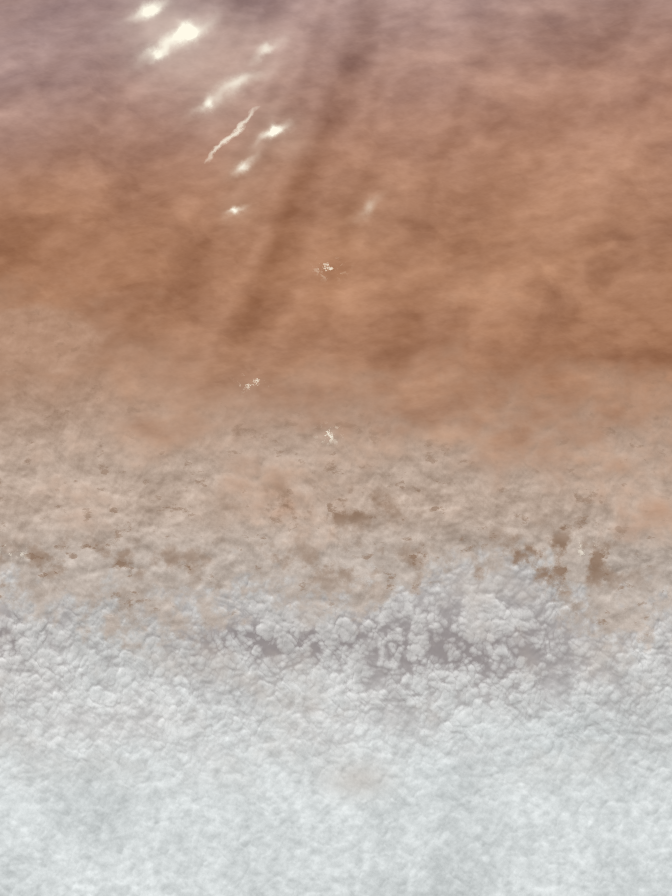
Give the GLSL for this texture, as a Shadertoy shader.

```glsl
const vec3 LILAC = vec3(0.64, 0.53, 0.51);
const vec3 ROSE = vec3(0.67, 0.50, 0.42);
const vec3 AMBER = vec3(0.65, 0.47, 0.36);
const vec3 SAND = vec3(0.70, 0.56, 0.47);
const vec3 SILT = vec3(0.74, 0.66, 0.60);
const vec3 RIM = vec3(0.73, 0.68, 0.64);
const vec3 MUD = vec3(0.53, 0.42, 0.34);
const vec3 SHADOW = vec3(0.56, 0.53, 0.53);
const vec3 SALT = vec3(0.77, 0.76, 0.75);
const vec3 FROST = vec3(0.82, 0.84, 0.84);
const vec3 SUN = vec3(1.0, 0.98, 0.91);
const vec2 TO_LIGHT = vec2(-0.25, 0.97);
const float SHORE = 0.333;
const float CRYSTALS = 88.0;

// Glints: centre, length, strength
const vec4 GLINTS[10] = vec4[10](
  vec4(0.208, 0.961, 0.036, 1.2), vec4(0.169, 0.99, 0.03, 0.9),
  vec4(0.309, 0.85, 0.024, 1.0), vec4(0.232, 0.884, 0.026, 0.6),
  vec4(0.267, 0.905, 0.04, 0.5), vec4(0.172, 0.94, 0.028, 0.6),
  vec4(0.267, 0.766, 0.014, 0.7), vec4(0.41, 0.766, 0.025, 0.3),
  vec4(0.276, 0.814, 0.022, 0.6), vec4(0.294, 0.948, 0.026, 0.5));
const vec2 SPARKLES[5] = vec2[5](vec2(0.368, 0.515), vec2(0.282, 0.573),
  vec2(0.657, 0.387), vec2(0.015, 0.385), vec2(0.368, 0.7));

float hash(vec2 p) {
  vec3 q = fract(vec3(p.xyx) * 0.1031);
  q += dot(q, q.yzx + 33.33);
  return fract((q.x + q.y) * q.z);
}

float noise(vec2 p) {
  vec2 i = floor(p), f = fract(p);
  f = f * f * (3.0 - 2.0 * f);
  return mix(mix(hash(i), hash(i + vec2(1, 0)), f.x),
    mix(hash(i + vec2(0, 1)), hash(i + vec2(1, 1)), f.x), f.y);
}

// Fractal noise centred on zero
float fbm(vec2 p) {
  float sum = 0.0, amp = 0.5;
  for (int i = 0; i < 6; i++) {
    sum += amp * (noise(p) - 0.5);
    p = mat2(1.6, 1.2, -1.2, 1.6) * p + 17.3;
    amp *= 0.55;
  }
  return sum;
}

vec2 warp(vec2 p) { return vec2(fbm(p), fbm(p + 40.0)); }

// Rounded crystals, the tallest of the nearby cells
float domes(vec2 p) {
  float top = 0.0;
  for (int i = 0; i < 9; i++) {
    vec2 c = floor(p) + vec2(i % 3, i / 3) - 1.0;
    vec2 d = c + vec2(hash(c), hash(c + 71.7)) - p;
    float size = 0.5 + 0.6 * hash(c + 29.1);
    top = max(top, size - dot(d, d) / size);
  }
  return top;
}

float blob(vec2 p, float x, float y, float w, float h) {
  vec2 d = (p - vec2(x, y)) / vec2(w, h);
  return exp(-dot(d, d));
}

// Broken lumps with a crumbly surface
float silt(vec2 p) {
  vec2 q = p + 0.035 * warp(p * 20.0);
  return fbm(p * vec2(11, 19)) + 0.22 * domes(q * vec2(17, 29)) + 0.3 * fbm(q * 60.0) - 0.14;
}

float crust(vec2 p) {
  vec2 q = CRYSTALS * (p + 0.014 * warp(p * 35.0));
  return 0.5 * domes(q) + 0.35 * domes(q * 1.9) + 1.2 * fbm(p * 26.0);
}

vec3 water(vec2 p) {
  vec3 col = mix(SAND, AMBER, smoothstep(0.46, 0.66, p.y + 0.16 * (p.x - 0.37)));
  col = mix(col, ROSE, smoothstep(0.7, 0.92, p.y));
  col = mix(col, LILAC, smoothstep(0.8, 1.03, p.y + 0.18 * (0.35 - p.x)));
  // Ripples steepen toward the right
  float angle = mix(0.55, 1.0, smoothstep(0.0, 0.55, p.x));
  vec2 u = vec2(cos(angle), sin(angle));
  vec2 r = vec2(dot(p, u), dot(p, vec2(-u.y, u.x))) + 0.05 * warp(p * 9.0);
  float ripple = noise(r * vec2(4, 19)) + 0.5 * noise(r * vec2(7, 40)) - 0.75;
  col += 0.105 * ripple * smoothstep(0.48, 0.7, p.y);
  // Mottled bed
  float bed = fbm(p * vec2(13, 30) + 1.2 * fbm(p * 12.0));
  return col + vec3(0.22, 0.2, 0.17) * bed + 0.09 * fbm(p * vec2(60, 110));
}

vec3 sediment(vec2 p, vec3 col) {
  float h = silt(p);
  float cover = smoothstep(0.64, 0.43, p.y + 0.28 * h + 0.1 * (p.x - 0.37));
  float mound = blob(p, 0.03, 0.62, 0.1, 0.045);
  cover = max(cover, 0.8 * smoothstep(0.25, 0.6, mound + 0.4 * h));
  vec3 bed = mix(RIM, SILT, smoothstep(0.36, 0.45, p.y));
  bed = mix(bed, SAND, smoothstep(0.46, 0.62, p.y));
  float lit = h - silt(p + TO_LIGHT * 0.004);
  float near = mix(1.0, 0.5, smoothstep(0.42, 0.6, p.y));
  bed += near * (0.5 * lit + 0.17 * fbm(p * 90.0)) + 0.1 * h;
  col = mix(col, bed, cover);
  // Brown hollows and flecks
  float hollow = blob(p, 0.36, 0.435, 0.09, 0.022) + blob(p, 0.62, 0.372, 0.07, 0.035)
    + 0.6 * blob(p, 0.08, 0.375, 0.13, 0.025) + 0.5 * blob(p, 0.4, 0.37, 0.22, 0.03);
  float pits = hollow * smoothstep(-0.06, 0.25, fbm(p * 45.0));
  float flecks = smoothstep(0.17, 0.34, fbm(p * vec2(62, 95)));
  return mix(col, MUD, clamp(pits + 0.5 * flecks * near * cover, 0.0, 0.75));
}

vec3 salt(vec2 p, vec3 col) {
  float edge = SHORE + 0.04 * blob(p, 0.55, 0.3, 0.06, 1.0)
    - 0.02 * blob(p, 0.17, 0.3, 0.06, 1.0) - 0.02 * smoothstep(0.6, 0.72, p.x);
  float cover = smoothstep(-0.022, 0.026, edge - p.y + 0.08 * fbm(p * 17.0) + 0.1 * fbm(p * 65.0));
  float rough = smoothstep(0.08, 0.28, p.y), h = crust(p);
  float lit = h - crust(p + TO_LIGHT * 0.003);
  vec3 body = mix(FROST, SALT, smoothstep(0.12, 0.33, p.y + 0.15 * fbm(p * 11.0)));
  body += lit * mix(0.09, 0.22, rough) + 0.14 * fbm(p * 10.0) + 0.17 * fbm(p * 120.0);
  // Cool gaps below the rim
  float shade = blob(p, 0.3, 0.285, 0.09, 0.022) + 0.8 * blob(p, 0.51, 0.275, 0.13, 0.05)
    + 0.7 * blob(p, 0.0, 0.29, 0.06, 0.03);
  float gaps = smoothstep(0.75, 0.1, h);
  body = mix(body, SHADOW, min(shade * (0.12 + 0.75 * gaps) + 0.25 * gaps * rough, 0.85));
  // Warm stains
  float stain = blob(p, 0.4, 0.13, 0.035, 0.02) + rough * smoothstep(0.05, 0.3, fbm(p * 15.0));
  return mix(col, mix(body, RIM, 0.4 * stain), cover);
}

float sunlight(vec2 p) {
  float light = 0.0;
  p += 0.025 * warp(p * 30.0);
  for (int i = 0; i < 10; i++) {
    vec4 g = GLINTS[i];
    vec2 d = mat2(0.83, -0.56, 0.56, 0.83) * (p - g.xy) / g.z;
    float r = dot(d, d);
    light += g.w * (0.7 * exp(-dot(d * d, vec2(1.5, 18))) + 0.6 * exp(-12.0 * r) + 0.16 * exp(-0.5 * r));
  }
  // Thin thread, fading at its ends
  vec2 a = p - vec2(0.228, 0.815), b = vec2(0.058, 0.064);
  float t = clamp(dot(a, b) / dot(b, b), 0.0, 1.0);
  return light + 1.4 * sqrt(t - t * t) * smoothstep(0.004, 0.0, length(a - b * t));
}

float sparkle(vec2 p) {
  float near = 0.0;
  for (int i = 0; i < 5; i++) near += blob(p, SPARKLES[i].x, SPARKLES[i].y, 0.014, 0.009);
  return near * smoothstep(0.08, 0.3, fbm(p * 170.0));
}

void mainImage(out vec4 fragColor, in vec2 fragCoord) {
  vec2 p = fragCoord / iResolution.y;
  vec3 col = salt(p, sediment(p, water(p)));
  col = mix(col, SUN, min(sunlight(p) + 0.8 * sparkle(p), 1.0));
  fragColor = vec4(clamp(col, 0.0, 1.0), 1.0);
}
```
